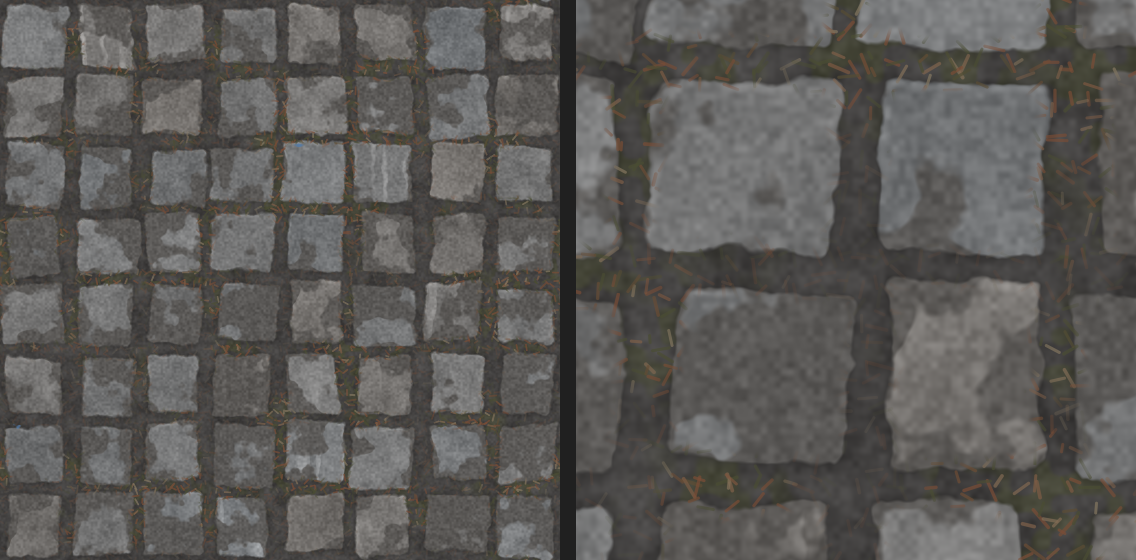
Left, the full canvas; right, a detail of the centre.
Give the GLSL for this texture, as a WebGL 1 fragment shader.

```glsl
precision highp float;
// Worn grey cobblestones, eight by eight, set in dark earth with needles and moss.

uniform vec2 u_resolution;

const float STONES = 8.0;
const vec3 EARTH = vec3(0.275, 0.268, 0.265);
const vec3 MUD = vec3(0.335, 0.325, 0.315);
const vec3 MOSS = vec3(0.29, 0.30, 0.20);
const vec3 COOL_STONE = vec3(0.455, 0.468, 0.480);
const vec3 WARM_STONE = vec3(0.470, 0.455, 0.440);
const vec3 RUST = vec3(0.48, 0.30, 0.21);
const vec3 STRAW = vec3(0.52, 0.47, 0.38);
const vec3 SCRAP_BLUE = vec3(0.32, 0.48, 0.66);

float hash(vec2 p) {
  vec3 q = fract(p.xyx * 0.1031);
  q += dot(q, q.yzx + 33.33);
  return fract((q.x + q.y) * q.z);
}

vec2 hash2(vec2 p) {
  return vec2(hash(p), hash(p + 57.3));
}

// Value noise that wraps after `cells` steps across the canvas
float noise(vec2 uv, float cells, float seed) {
  vec2 p = uv * cells, i = floor(p), f = fract(p);
  f *= f * (3.0 - 2.0 * f);
  vec2 a = mod(i, cells) + seed, b = mod(i + 1.0, cells) + seed;
  return mix(mix(hash(a), hash(vec2(b.x, a.y)), f.x),
             mix(hash(vec2(a.x, b.y)), hash(b), f.x), f.y);
}

float fbm(vec2 uv, float cells, float seed) {
  float sum = 0.0, gain = 0.53;
  for (int i = 0; i < 4; i++) {
    sum += gain * noise(uv, cells, seed);
    cells *= 2.0;
    gain *= 0.5;
  }
  return sum;
}

float roundedBox(vec2 p, vec2 halfSize, float radius) {
  vec2 q = abs(p) - halfSize + radius;
  return length(max(q, 0.0)) + min(max(q.x, q.y), 0.0) - radius;
}

// Nearest stone: signed distance in cells; also its local position and id
float nearestStone(vec2 p, out vec2 local, out vec2 id) {
  float nearest = 9.0;
  for (int y = -1; y <= 1; y++) {
    for (int x = -1; x <= 1; x++) {
      vec2 cell = floor(p) + vec2(float(x), float(y));
      vec2 key = mod(cell, STONES) * 7.0 + 3.0;
      vec2 q = p - cell - 0.5 - (hash2(key) - 0.5) * 0.11;
      vec2 shear = (hash2(key + 120.0) - 0.5) * 0.18;
      q += q.yx * shear;
      vec2 halfSize = mix(vec2(0.35, 0.37), vec2(0.45), hash2(key + 240.0));
      float d = roundedBox(q, halfSize, 0.05);
      if (d < nearest) {
        nearest = d;
        local = q;
        id = key;
      }
    }
  }
  return nearest;
}

vec3 stoneColor(vec2 uv, vec2 local, vec2 id, float depth) {
  vec3 color = mix(COOL_STONE, WARM_STONE, hash(id + 31.0));
  color += (hash(id + 44.0) - 0.5) * 0.07 + (fbm(uv, 32.0, 11.0) - 0.5) * 0.16;
  // Pale vertical streaks on a few stones
  float streak = smoothstep(0.55, 0.85, noise(vec2(local.x + 0.5, 0.08 * local.y), 13.0, id.x));
  color += 0.10 * streak * step(0.88, hash(id + 63.0));
  // Chipped bright rim, strongest on the upper left
  float rim = smoothstep(0.0, 0.015, depth) * (1.0 - smoothstep(0.02, 0.06, depth));
  float lit = 0.5 + dot(local, vec2(-0.5, 0.8));
  color += 0.10 * rim * lit * noise(uv, 64.0, 70.0);
  // Damp mud creeping in from the edges
  float level = fbm(uv, 20.0, 90.0) + 0.16 * exp(-depth * 11.0) + 0.22 * pow(hash(id + 85.0), 3.0);
  return mix(color, MUD, 0.85 * smoothstep(0.62, 0.70, level));
}

// One scattered layer of short needles: coverage, and a random tint
float needles(vec2 uv, float cells, float seed, out float tint) {
  vec2 p = uv * cells + hash2(vec2(seed, 5.0));
  vec2 key = mod(floor(p), cells) + seed;
  vec2 q = fract(p) - 0.5 - (hash2(key) - 0.5) * 0.3;
  float angle = 6.2832 * hash(key + 19.0);
  vec2 along = vec2(cos(angle), sin(angle));
  float reach = mix(0.12, 0.34, hash(key + 28.0));
  float d = length(q - along * clamp(dot(q, along), -reach, reach));
  tint = hash(key + 37.0);
  float pixel = cells / u_resolution.y;
  return (1.0 - smoothstep(0.03, 0.04 + pixel, d)) * step(0.35, hash(key + 46.0));
}

void main() {
  vec2 uv = gl_FragCoord.xy / u_resolution;
  vec2 warp = vec2(fbm(uv, 40.0, 200.0), fbm(uv, 40.0, 300.0)) - 0.5;
  vec2 local, id;
  float d = nearestStone(uv * STONES + warp * 0.11, local, id);
  float pixel = STONES / u_resolution.y;
  float stone = 1.0 - smoothstep(-pixel, pixel + 0.012, d);
  float grain = noise(uv, 256.0, 400.0) + 0.6 * noise(uv, 180.0, 500.0) - 0.8;

  // Earth joints, shaded beside the stones, with moss patches
  float litter = smoothstep(0.42, 0.66, fbm(uv, 12.0, 600.0));
  vec3 color = EARTH + (fbm(uv, 48.0, 700.0) - 0.5) * 0.13;
  color = mix(color, MOSS, 0.55 * litter * smoothstep(0.4, 0.7, noise(uv, 90.0, 800.0)));
  color *= 1.0 - 0.22 * exp(-max(d, 0.0) * 28.0);
  color = mix(color, stoneColor(uv, local, id, max(-d, 0.0)), stone);
  color += grain * mix(0.05, 0.085, stone);

  // Needles gather in the joints and rarely stray onto stones
  float gather = smoothstep(-0.07, 0.02, d) * (0.2 + 0.8 * litter);
  for (int i = 0; i < 5; i++) {
    float tint;
    float cover = needles(uv, 44.0 + 4.0 * float(i), 900.0 + 61.0 * float(i), tint);
    vec3 needle = mix(mix(MOSS, RUST, smoothstep(0.2, 0.5, tint)), STRAW, smoothstep(0.7, 1.0, tint));
    color = mix(color, needle, cover * gather * 0.7);
  }

  // Two small blue scraps half a canvas apart
  vec2 s = (fract(uv * 2.0 - vec2(0.07, 0.48) + 0.5) - 0.5) * 0.5;
  float diagonal = step(0.0, (uv.x - 0.3) * (uv.y - 0.5));
  float scrap = 1.0 - smoothstep(0.006, 0.010, length(s * vec2(0.7, 1.3)) + 0.008 * noise(uv, 128.0, 40.0));
  color = mix(color, SCRAP_BLUE, 0.8 * scrap * diagonal);
  gl_FragColor = vec4(color, 1.0);
}
```
